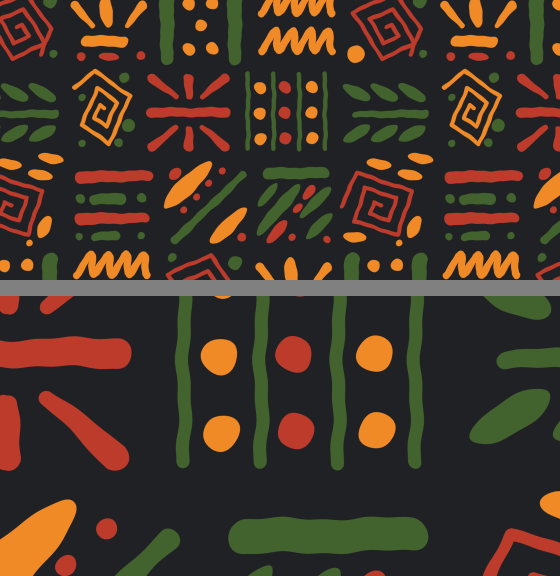
Top: the whole. Bottom: its middle third, enlarged.
Write a Shadertoy shader that draws this pattern.

```glsl
// Hand-cut red, green and orange marks (spirals, bursts, leaves, bars) on charcoal.
// Three rows of motifs form a tile repeated in a half-drop lattice; each ink is a
// union of distance functions, with layered sines roughening the outlines.

const float VIEW_HEIGHT = 384.0;           // design units per canvas height
const vec2 TILE = vec2(507, 359);
const vec2 TILE_MARGIN = vec2(42, 19);     // puts tile seams in empty gaps
const float WOBBLE = 0.7;
const float LINE_RADIUS = 2.8;
const float SPIRAL_SHRINK = 0.11;
const float WAVES = 4.0;
const vec3 CHARCOAL = vec3(0.125, 0.13, 0.14);
const vec3 RED = vec3(0.74, 0.23, 0.17);
const vec3 GREEN = vec3(0.26, 0.385, 0.18);
const vec3 ORANGE = vec3(0.94, 0.54, 0.15);

float dist; // union of the shapes added so far

void blob(vec2 p, vec2 c, float r) { dist = min(dist, length(p - c) - r); }

// Rounded stroke from ends.xy to ends.zw, radius running from ra to rb
void stroke(vec2 p, vec4 ends, float ra, float rb) {
    vec2 ab = ends.zw - ends.xy, q = p - ends.xy;
    float h = clamp(dot(q, ab) / dot(ab, ab), 0.0, 1.0);
    dist = min(dist, length(q - ab * h) - mix(ra, rb, h));
}

// Ellipse: centre in xy, long semi-axis in zw, short radius r
void leaf(vec2 p, vec4 e, float r) {
    vec2 dir = normalize(e.zw), q = p - e.xy, radii = vec2(length(e.zw), r);
    q = vec2(dot(q, dir), dot(q, vec2(-dir.y, dir.x)));
    float k = length(q / radii);
    dist = min(dist, k * (k - 1.0) / max(length(q / (radii * radii)), 1e-4));
}

// Angular spiral winding inward along u, v, -u, -v with shrinking sides
void spiral(vec2 p, vec4 cornerTail, vec4 uv) {
    vec2 a = cornerTail.xy;
    stroke(p, vec4(a, a + cornerTail.zw), LINE_RADIUS, LINE_RADIUS);
    for (int k = 0; k < 9; k++) {
        vec2 side = ((k & 1) == 0 ? uv.xy : uv.zw) * (1.0 - SPIRAL_SHRINK * float(k));
        vec2 b = a + ((k & 2) == 0 ? side : -side);
        stroke(p, vec4(a, b), LINE_RADIUS, LINE_RADIUS);
        a = b;
    }
}

// Two stacked, leaning wavy lines
void squiggles(vec2 p) {
    p -= vec2(362, p.y < 32.0 ? 4 : 56);
    vec2 a = vec2(-3, 14);
    for (int i = 1; i <= 40; i++) {
        float t = float(i) / 40.0, y = 14.0 * cos(6.2832 * WAVES * t);
        vec2 b = vec2(97.0 * t - 0.25 * y, y);
        stroke(p, vec4(a, b), 5.0, 5.0);
        a = b;
    }
}

// Mirror across a vertical axis
vec2 mirror(vec2 p, float x) { return vec2(abs(p.x - x), p.y); }

// Fold three rows into one
vec2 foldRows(vec2 p) {
    p.y -= 155.0;
    return vec2(p.x, p.y - 35.0 * clamp(round(p.y / 35.0), -1.0, 1.0));
}

float redInk(vec2 p) {
    dist = 1e3;
    spiral(p, vec4(35, -9, 35, 48), vec4(-58, 26, 45, 71));
    stroke(p, vec4(70, 39, 56, 75), LINE_RADIUS, LINE_RADIUS);
    spiral(p, vec4(-18, 237, -21, 46), vec4(76, 25, -22, 68));
    // Marks under the sun
    leaf(p, vec4(149, 78, 14, 0), 5.5);
    blob(mirror(p, 152.0), vec2(41, 77), 6.0);
    // Burst
    vec2 q = abs(p - vec2(259, 154));
    stroke(q, vec4(0, 0, 51, 0), 6.0, 7.0);
    stroke(q, vec4(1, 22, 1, 47), 3.5, 6.0);
    stroke(q, vec4(18, 21, 50, 47), 3.5, 6.5);
    // Dot column, bars
    blob(foldRows(p), vec2(391, 0), 8.3);
    stroke(p, vec4(111, 243, 203, 241), 8.5, 7.0);
    stroke(p, vec4(111, 300, 199, 299), 8.5, 6.5);
    // Dots along the diagonal
    for (float i = 0.0; i < 4.0; i++) blob(p, vec2(252, 288) + i * vec2(17.5, -18), 4.8);
    leaf(p, vec4(240, 239, 7, -7), 7.0);
    blob(p, vec2(331, 326), 6.0);
    // Slanted flecks
    leaf(p, vec4(424, 264, 8, -9), 6.0);
    leaf(p, vec4(380, 318, 14, -15), 7.0);
    leaf(p, vec4(408, 285, 5, -6), 5.0);
    blob(p, vec2(400, 325), 5.0);
    blob(p, vec2(448, 328), 5.0);
    return dist;
}

float greenInk(vec2 p) {
    dist = 1e3;
    // Dots around the spirals
    blob(p, vec2(69, 1), 9.5); blob(p, vec2(73, 73), 5.5); blob(p, vec2(-18, -6), 6.0);
    blob(p, vec2(171, 106), 7.0); blob(p, vec2(112, 133), 5.0); blob(p, vec2(176, 172), 9.0);
    blob(p, vec2(163, 195), 6.0); blob(p, vec2(113, 196), 5.0);
    // Posts and thin stripes
    stroke(mirror(p, 275.5), vec4(46.5, -2, 46.5, 81), 10.5, 8.5);
    for (float x = 340.0; x < 450.0; x += 35.3) stroke(p, vec4(x, 101, x, 204), 3.0, 3.0);
    // Leafy branch
    stroke(p, vec4(-19, 157, 76, 156), 4.0, 6.0);
    for (float x = -18.0; x < 60.0; x += 38.0)
        leaf(vec2(p.x, abs(p.y - 155.0)), vec4(x, 28, 18, -10), 8.0);
    // Dashes between bars
    stroke(p, vec4(129, 274, 165, 272), 7.0, 8.0);
    stroke(p, vec4(130, 325, 158, 323), 5.5, 6.5);
    blob(mirror(p, 152.0), vec2(42, 272), 6.5);
    blob(mirror(p, 150.5), vec2(42.5, 324), 5.0);
    // Diagonal, lintel and slanted leaves
    stroke(p, vec4(239, 330, 333, 240), 5.5, 5.0);
    stroke(p, vec4(368, 238, 444, 237), 8.0, 7.5);
    leaf(p, vec4(367, 267, 14, -15), 6.0);
    leaf(p, vec4(382, 287, 30, -35), 8.5);
    leaf(p, vec4(433, 277, 21, -21), 7.0);
    leaf(p, vec4(438, 310, 18, -18), 7.0);
    return dist;
}

float orangeInk(vec2 p) {
    dist = 1e3;
    squiggles(p);
    blob(p, vec2(-19, 74), 12.0);
    spiral(p, vec4(130, 97, -28, 24), vec4(48, 35, -32, 74));
    // Sun
    stroke(p, vec4(119, 56, 169, 57), 7.5, 7.5);
    leaf(p, vec4(146, 16, 2, 22), 9.0);
    stroke(mirror(p, 150.0), vec4(24, 35, 46, 8), 3.5, 6.5);
    // Quincunx and dot columns
    blob(abs(p - vec2(275.5, 36)), vec2(16, 31), 8.5);
    blob(p, vec2(275, 35), 8.0);
    blob(mirror(foldRows(p), 392.5), vec2(35.5, 0), 8.3);
    // Petals
    leaf(p, vec4(12, 225, 17, 2), 7.0); leaf(p, vec4(55, 240, 17, 2), 7.0);
    leaf(p, vec4(70, 217, 17, 3), 7.0); leaf(p, vec4(-21, 325, 16, 2), 7.0);
    leaf(p, vec4(61, 311, 8, -15), 8.0); blob(p, vec2(40, 334), 4.5);
    leaf(p, vec4(257, 254, 32, -31), 12.0); leaf(p, vec4(313, 310, 25, -24), 9.5);
    return dist;
}

void mainImage(out vec4 fragColor, in vec2 fragCoord) {
    float pixel = VIEW_HEIGHT / iResolution.y;
    vec2 p = vec2(fragCoord.x, iResolution.y - fragCoord.y) * pixel + TILE_MARGIN;
    p.x += 0.5 * TILE.x * floor(p.y / TILE.y);
    p = mod(p, TILE) - TILE_MARGIN;
    p += WOBBLE * (sin(p.yx * 0.13 + vec2(0, 2)) + 0.5 * sin(p.yx * 0.33));
    vec3 d = vec3(redInk(p), greenInk(p), orangeInk(p));
    vec3 ink = 1.0 - smoothstep(-0.7 * pixel, 0.7 * pixel, d);
    vec3 color = mix(mix(mix(CHARCOAL, GREEN, ink.y), RED, ink.x), ORANGE, ink.z);
    fragColor = vec4(color, 1);
}
```
